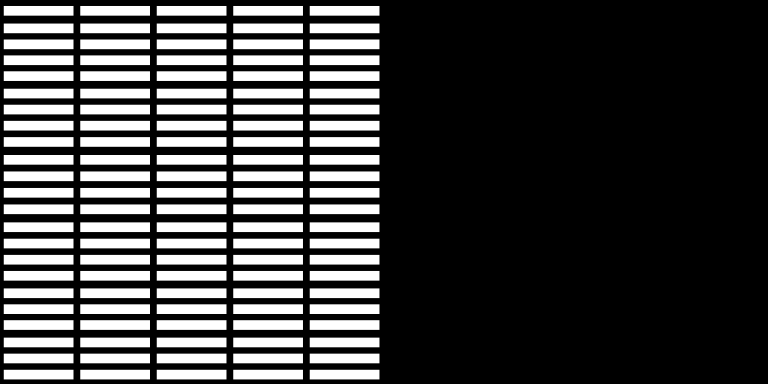
Give the GLSL for this pattern, as a Shadertoy shader.

```glsl
#define COLUMNS 5.0
#define ROWS 23.0
#define COLUMN_PITCH 0.1992
#define ROW_PITCH 0.0432
#define FIRST_CENTER vec2(0.1006, 0.0272)
#define BAR_HALF_SIZE vec2(0.0908, 0.0126)
#define WAVE_AMOUNT 0.00195
#define WAVE_PERIOD 15.0
#define STEP_AMOUNT 0.0039
#define STEP_PERIOD 3.8

const float TAU = 6.2831853;

// Uneven row spacing: a slow wave plus a short sawtooth
float rowShift(float row) {
    float wave = -cos(TAU * (row - 7.0) / WAVE_PERIOD);
    float sawtooth = 0.5 - fract((row - 1.0) / STEP_PERIOD + 0.001);
    return WAVE_AMOUNT * wave + STEP_AMOUNT * sawtooth;
}

// Box coverage with edges smoothed over one output pixel
float barCoverage(vec2 offset, vec2 pixelSize) {
    vec2 edge = (BAR_HALF_SIZE - abs(offset)) / pixelSize;
    vec2 coverage = clamp(edge + 0.5, 0.0, 1.0);
    return coverage.x * coverage.y;
}

void mainImage(out vec4 fragColor, in vec2 fragCoord) {
    // Canvas is two units wide and one high, measured down from the top
    vec2 pixelSize = vec2(2.0, 1.0) / iResolution.xy;
    vec2 position = fragCoord * pixelSize;
    position.y = 1.0 - position.y;

    // Nearest bar of the finite grid
    vec2 pitch = vec2(COLUMN_PITCH, ROW_PITCH);
    vec2 cell = floor((position - FIRST_CENTER) / pitch + 0.5);
    cell = clamp(cell, vec2(0.0), vec2(COLUMNS, ROWS) - 1.0);
    vec2 center = FIRST_CENTER + cell * pitch;
    center.y += rowShift(cell.y);

    // White bars on black
    float bar = barCoverage(position - center, pixelSize);
    fragColor = vec4(vec3(bar), 1.0);
}
```
